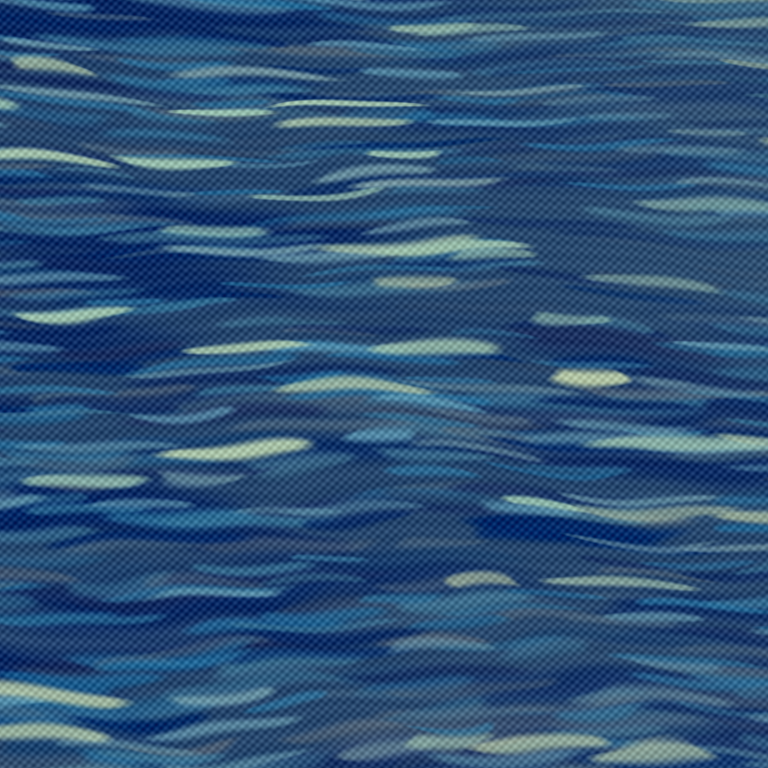
Reproduce this texture procedurally as a Shadertoy shader.

```glsl
// Rippled water painted in soft horizontal brush strokes under a woven canvas grain.
// Each layer scatters lens-shaped strokes over jittered cells, dark tones first
// and pale glints last; layered sines bend the rows and tint broad areas.

const vec3 NAVY  = vec3(0.035, 0.155, 0.385);
const vec3 DEEP  = vec3(0.150, 0.275, 0.425);
const vec3 TEAL  = vec3(0.190, 0.440, 0.590);
const vec3 SLATE = vec3(0.320, 0.410, 0.490);
const vec3 PALE  = vec3(0.420, 0.600, 0.665);
const vec3 CREAM = vec3(0.650, 0.765, 0.660);
const float TAU = 6.2831853;

float hash(vec2 p, float seed) {
    vec3 q = fract(vec3(p.xyx) * 0.1031 + seed * 0.0973);
    q += dot(q, q.yzx + 33.33);
    return fract((q.x + q.y) * q.z);
}

// Smooth drifting field, about -1 to 1
float swell(vec2 p) {
    return 0.5 * sin(p.x + 1.7 * sin(p.y * 0.8))
         + 0.3 * sin(p.y * 1.9 - p.x * 0.7 + 1.3)
         + 0.2 * sin(p.x * 2.3 + p.y * 3.1 + 4.0);
}

// Coverage of a feathered, slightly arched stroke centred at the origin
float strokeMask(vec2 d, float halfLength, float halfHeight, float arch, float softness) {
    float x = d.x / halfLength;
    float taper = max(1.0 - x * x, 0.0);
    float y = abs(d.y - arch * (taper - 0.5)) / (halfHeight * sqrt(taper) + 0.001);
    return (1.0 - smoothstep(1.0 - softness, 1.0, y)) * smoothstep(0.0, 0.55, taper);
}

// Paints one layer of scattered strokes over the given colour
vec3 paintLayer(vec3 under, vec2 p, vec2 cell, vec3 tint, float density,
                float opacity, float softness, float seed) {
    vec2 g = p / cell;
    float row = floor(g.y);
    for (int j = -1; j <= 1; j++) {
        float r = row + float(j);
        float shifted = g.x + 7.0 * hash(vec2(r, 3.0), seed);
        float column = floor(shifted);
        for (int i = -1; i <= 1; i++) {
            vec2 id = vec2(column + float(i), r);
            float present = step(hash(id, seed + 1.0), density);
            vec2 centre = id + vec2(hash(id, seed + 2.0), hash(id, seed + 3.0));
            float size = hash(id, seed + 4.0);
            float arch = 0.6 * (hash(id, seed + 5.0) - 0.5);
            float mask = strokeMask(vec2(shifted, g.y) - centre, mix(0.40, 0.95, size),
                                    mix(0.24, 0.50, hash(id, seed + 6.0)), arch, softness);
            float hue = hash(id, seed + 7.0) - 0.5;
            vec3 paint = tint + hue * vec3(0.14, 0.03, -0.05);
            float strength = opacity * mix(0.55, 1.0, hash(id, seed + 8.0));
            under = mix(under, paint, mask * present * strength);
        }
    }
    return under;
}

// Crossed diagonal threads, -1 to 1
float weave(vec2 uv) {
    float rising = sin(TAU * (uv.x * 92.0 - uv.y * 88.0));
    float falling = sin(TAU * (uv.x * 78.0 + uv.y * 104.0));
    return 0.6 * rising + 0.4 * falling;
}

void mainImage(out vec4 fragColor, in vec2 fragCoord) {
    vec2 uv = fragCoord / iResolution.y;

    // Rows tighten toward the top and bend gently
    vec2 p = vec2(uv.x, 0.72 * uv.y + 0.3 * uv.y * uv.y);
    p.y += 0.020 * swell(uv * vec2(6.0, 5.0)) + 0.05 * uv.x * (uv.y - 0.3);
    p.y += 0.0025 * sin(uv.x * 31.0 + uv.y * 43.0);
    p.x += 0.012 * sin(uv.y * 170.0 + 3.0 * sin(uv.x * 8.0));

    // Ground and broad dark strokes
    vec3 colour = mix(DEEP, NAVY, smoothstep(-0.2, 0.7, swell(p * vec2(5.0, 19.0) + 2.0)));
    colour = paintLayer(colour, p, vec2(0.30, 0.075), SLATE, 0.36, 0.50, 1.0, 11.0);
    colour = paintLayer(colour, p, vec2(0.28, 0.065), NAVY, 0.52, 0.90, 0.9, 23.0);

    // Middle ripples
    colour = paintLayer(colour, p, vec2(0.17, 0.040), TEAL, 0.50, 0.85, 0.9, 37.0);
    colour = paintLayer(colour, p, vec2(0.16, 0.036), DEEP, 0.36, 0.75, 0.9, 41.0);
    colour = paintLayer(colour, p, vec2(0.14, 0.030), SLATE, 0.30, 0.70, 0.9, 53.0);
    colour = paintLayer(colour, p, vec2(0.18, 0.032), NAVY, 0.36, 0.90, 0.9, 67.0);
    colour = paintLayer(colour, p, vec2(0.13, 0.025), TEAL, 0.30, 0.85, 0.9, 71.0);

    // Pale crests and glints
    colour = paintLayer(colour, p, vec2(0.14, 0.030), PALE, 0.25, 0.90, 0.9, 83.0);
    colour = paintLayer(colour, p, vec2(0.13, 0.034), CREAM, 0.13, 1.00, 0.8, 97.0);

    // Grey haze at the upper right and warm shallows at the lower right
    float haze = smoothstep(1.1, 2.0, uv.x + uv.y);
    float shallows = smoothstep(0.35, 0.0, uv.y) * smoothstep(0.2, 1.0, uv.x);
    colour = mix(colour, vec3(0.27, 0.40, 0.49), 0.45 * haze);
    colour = mix(colour, SLATE, 0.25 * shallows);

    // Brush fibres and canvas grain
    float fibre = sin(p.y * 330.0 + 3.0 * sin(p.x * 9.0 + p.y * 37.0));
    colour += 0.012 * fibre + 0.078 * weave(uv) * vec3(0.9, 1.0, 1.0);

    fragColor = vec4(clamp(colour, 0.0, 1.0), 1.0);
}
```
